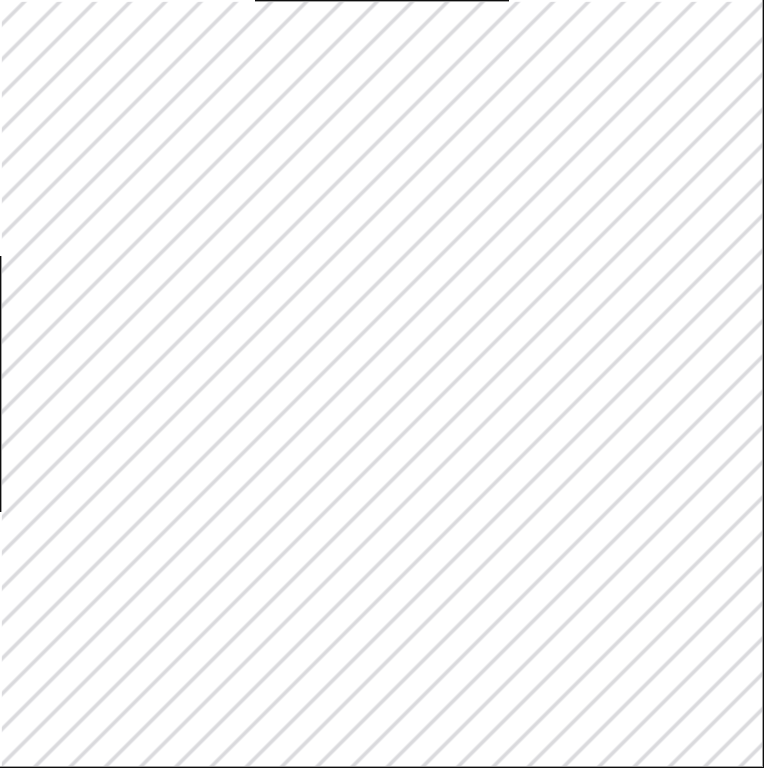
Reproduce this pattern procedurally as a WebGL 2 fragment shader.

```glsl
#version 300 es
precision highp float;
// Thin soft grey diagonal stripes on white, with a partial dark hairline border.

uniform vec2 u_resolution;
out vec4 fragColor;

// Lengths are fractions of the canvas height.
const float STRIPE_PERIOD = 0.0459;      // spacing measured along either axis
const float STRIPE_SHIFT = 0.0006;       // offset of the central stripe
const float STRIPE_HALF_WIDTH = 0.0024;
const float STRIPE_SOFTNESS = 0.0016;
const float BORDER_WIDTH = 0.0018;
const float MARGIN = 0.0024;             // blank rim around the stripes
const vec3 PAPER = vec3(1.0);
const vec3 STRIPE = vec3(0.855, 0.855, 0.868);
const vec3 BORDER = vec3(0.05);

// Coverage of a band from the given edge distance inwards.
float edgeBand(float dist, float width, float pixel) {
    return clamp((width - dist) / pixel + 0.5, 0.0, 1.0);
}

// Perpendicular distance to the nearest rising diagonal.
float stripeDistance(vec2 p) {
    float phase = (p.x - p.y - STRIPE_SHIFT) / STRIPE_PERIOD;
    return abs(fract(phase + 0.5) - 0.5) * STRIPE_PERIOD * inversesqrt(2.0);
}

// One inside the middle third of a side, zero outside.
float middleThird(float t) {
    return step(1.0 / 3.0, t) * step(t, 2.0 / 3.0);
}

void main() {
    float pixel = 1.0 / u_resolution.y;
    vec2 uv = gl_FragCoord.xy / u_resolution;
    vec2 size = u_resolution * pixel;
    vec2 pos = gl_FragCoord.xy * pixel;
    vec2 farSide = size - pos;

    // Stripes, running through the centre of the canvas
    float soft = max(STRIPE_SOFTNESS, 0.5 * pixel);
    float stripe = 1.0 - smoothstep(STRIPE_HALF_WIDTH - soft,
                                    STRIPE_HALF_WIDTH + soft,
                                    stripeDistance(pos - 0.5 * size));
    vec2 rim = min(pos, farSide);
    stripe *= 1.0 - edgeBand(min(rim.x, rim.y), MARGIN, pixel);
    vec3 colour = mix(PAPER, STRIPE, stripe);

    // Border: whole right and bottom sides, middle third of left and top
    float right = edgeBand(farSide.x, BORDER_WIDTH, pixel);
    float bottom = edgeBand(pos.y, BORDER_WIDTH, pixel);
    float left = edgeBand(pos.x, BORDER_WIDTH, pixel) * middleThird(uv.y);
    float top = edgeBand(farSide.y, BORDER_WIDTH, pixel) * middleThird(uv.x);
    float border = max(max(right, bottom), max(left, top));

    fragColor = vec4(mix(colour, BORDER, border), 1.0);
}
```
